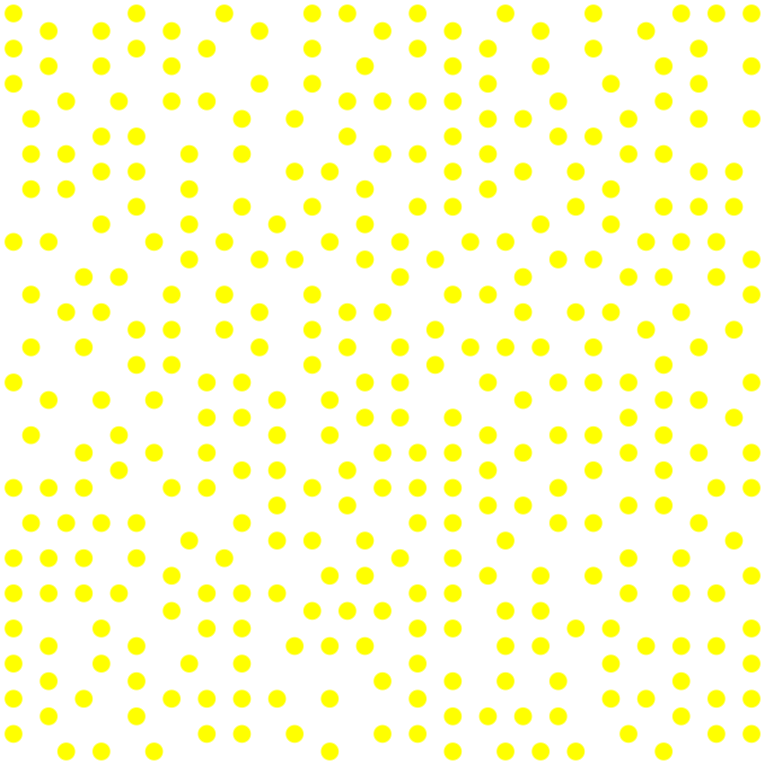
Give the GLSL for this pattern, as a Shadertoy shader.

```glsl
const vec3 PAPER = vec3(1.0);
const vec3 DOT_COLOR = vec3(1.0, 1.0, 0.0);
const float PITCH = 0.02288;                  // site spacing, in canvas widths
const vec2 FIRST_SITE = vec2(0.0176, 0.0163); // centre of the lower left site
const int SITES = 43;                         // sites per row and per column
const float RADIUS = 0.0115;
const float SOFTNESS = 0.0012;                // half width of the dot edge
const int SEED = 1700;

// Each pass fills rows of one parity, keeping 1 of 2^THINNING proposals
const int PASSES = 7;
const int PARITY[PASSES] = int[](0, 1, 0, 1, 1, 0, 0);
const int THINNING[PASSES] = int[](3, 2, 3, 1, 0, 1, 0);
const int REACH[PASSES] = int[](5, 4, 3, 2, 2, 1, 1); // rows that still matter

const int SPLIT = 22;       // columns from here on use the right window
const int RIGHT_START = 11; // first column of the right 32 column window
const int MIDDLE = 6;

uint rows[2 * MIDDLE + 1];  // one bit per site

uint hash(int key) {
    uint h = uint(key + SEED);
    h = (h ^ (h >> 16)) * 0x7feb352du;
    h = (h ^ (h >> 15)) * 0x846ca68bu;
    return h ^ (h >> 16);
}

// Random bits of one row, seen through the left or right window
uint randomBits(int key, bool right) {
    uint h = hash(key);
    return right ? (h >> RIGHT_START) | ((h * 0x9e3779b1u) & 0xffe00000u) : h;
}

uint widen(uint bits) {
    return bits | (bits << 1) | (bits >> 1);
}

// Random packing: a dot blocks the eight sites around it
void packRows(int centerRow, bool right) {
    for (int i = 0; i <= 2 * MIDDLE; i++) rows[i] = 0u;
    for (int pass = 0; pass < PASSES; pass++) {
        int reach = REACH[pass];
        int first = -reach + ((centerRow + reach + PARITY[pass]) & 1);
        for (int dy = first; dy <= reach; dy += 2) {
            int row = centerRow + dy;
            if (row < 0 || row >= SITES) continue;
            int i = MIDDLE + dy;
            int key = (row * 8 + pass) * 4;
            uint proposed = ~widen(rows[i - 1] | rows[i + 1]);
            for (int k = 0; k < THINNING[pass]; k++)
                proposed &= randomBits(key + k, right);

            // Alternate columns never touch, so each half is placed at once
            uint shift = (hash(key + 3) + (right ? 1u : 0u)) & 1u;
            uint columns = 0x55555555u << shift;
            uint bits = rows[i];
            bits |= proposed & columns & ~widen(bits);
            bits |= proposed & ~columns & ~widen(bits);
            rows[i] = bits;
        }
    }
}

void mainImage(out vec4 fragColor, in vec2 fragCoord) {
    vec2 p = (fragCoord / iResolution.x - FIRST_SITE) / PITCH;
    vec2 nearest = floor(p + 0.5);
    vec2 offset = (p - nearest) * PITCH;
    float coverage = 0.0;

    // Gaps between sites need no packing
    if (length(offset) < RADIUS + SOFTNESS) {
        ivec2 site = ivec2(nearest);
        bool right = site.x >= SPLIT;
        int bit = site.x - (right ? RIGHT_START : 0);
        packRows(site.y, right);
        for (int y = -1; y <= 1; y++)
        for (int x = -1; x <= 1; x++) {
            int b = bit + x;
            if (b < 0 || b > 31 || ((rows[MIDDLE + y] >> b) & 1u) == 0u) continue;
            float d = length(offset - vec2(x, y) * PITCH) - RADIUS;
            coverage = max(coverage, clamp(0.5 - 0.5 * d / SOFTNESS, 0.0, 1.0));
        }
    }
    fragColor = vec4(mix(PAPER, DOT_COLOR, coverage), 1.0);
}
```
